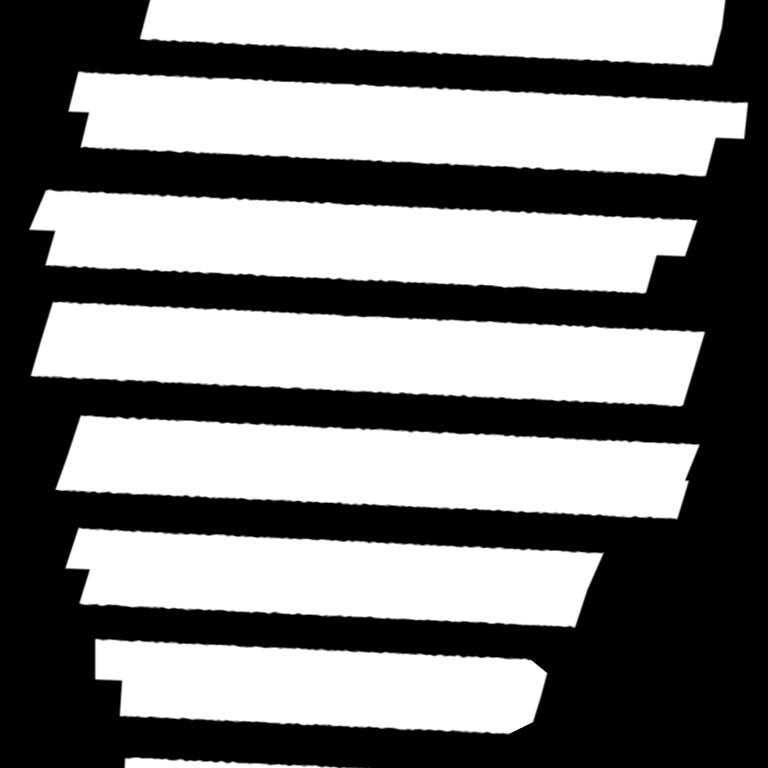
Write a Shadertoy shader that draws this pattern.

```glsl
// Eight tilted white bars stacked on black, each with its own slanted, stepped ends.
// The sheared height picks a bar; its upper and lower halves are bounded separately,
// and gradient noise roughens the long edges.

const int   BARS      = 8;
const float SLOPE     = 0.0463;   // fall of a bar per unit of width
const float FIRST_TOP = -0.0552;  // top of the first bar at the left border
const float PITCH     = 0.148;    // spacing of bar tops
const float HEIGHT    = 0.098;    // thickness of a bar
const float MARGIN    = 0.02;     // room above a bar for its nudge
const float SOFTNESS  = 0.0019;   // half width of the edge blend
const float ROUGHNESS = 0.0022;   // reach of the edge noise
const float GRAIN     = 130.0;    // noise cells across the canvas
const float CUT       = 0.026;    // depth of the cut corners
const int   CUT_BAR   = 6;
const vec3  INK       = vec3(0.0);
const vec3  PAPER     = vec3(1.0);

// Small vertical nudge of each bar
const float NUDGE[BARS] = float[BARS](
    0.0, -0.004, 0.004, 0.001, 0.0, -0.001, -0.006, -0.002);

// End positions: upper half top and bottom, lower half top and bottom
const vec4 LEFT_END[BARS] = vec4[BARS](
    vec4(0.208, 0.194, 0.194, 0.182),
    vec4(0.102, 0.089, 0.116, 0.105),
    vec4(0.060, 0.038, 0.072, 0.059),
    vec4(0.069, 0.053, 0.053, 0.040),
    vec4(0.105, 0.088, 0.088, 0.072),
    vec4(0.102, 0.085, 0.117, 0.103),
    vec4(0.124, 0.124, 0.159, 0.156),
    vec4(0.163, 0.160, 0.160, 0.156));
const vec4 RIGHT_END[BARS] = vec4[BARS](
    vec4(0.946, 0.940, 0.940, 0.927),
    vec4(0.974, 0.969, 0.932, 0.919),
    vec4(0.908, 0.892, 0.855, 0.841),
    vec4(0.918, 0.904, 0.904, 0.889),
    vec4(0.911, 0.892, 0.897, 0.882),
    vec4(0.786, 0.765, 0.765, 0.749),
    vec4(0.717, 0.704, 0.704, 0.689),
    vec4(0.700, 0.690, 0.690, 0.680));

vec2 randomGradient(vec2 cell) {
    vec3 h = fract(cell.xyx * vec3(0.1031, 0.1030, 0.0973));
    h += dot(h, h.yzx + 33.33);
    float angle = 6.2832 * fract((h.x + h.y) * h.z);
    return vec2(cos(angle), sin(angle));
}

float gradientNoise(vec2 p) {
    vec2 i = floor(p), f = fract(p);
    vec2 u = f * f * (3.0 - 2.0 * f);
    vec2 e = vec2(0.0, 1.0);
    float a = dot(randomGradient(i), f);
    float b = dot(randomGradient(i + e.yx), f - e.yx);
    float c = dot(randomGradient(i + e.xy), f - e.xy);
    float d = dot(randomGradient(i + e.yy), f - e.yy);
    return mix(mix(a, b, u.x), mix(c, d, u.x), u.y);
}

float coverage(float dist, float soft) {
    return 1.0 - smoothstep(-soft, soft, dist);
}

float barMask(vec2 p, float soft) {
    // Select the bar in sheared space
    float sheared = p.y - SLOPE * p.x;
    float row = floor((sheared - FIRST_TOP + MARGIN) / PITCH);
    int bar = clamp(int(row), 0, BARS - 1);
    float depth = sheared - FIRST_TOP - float(bar) * PITCH - NUDGE[bar];

    // Long edges with a fine grain
    float band = abs(depth - 0.5 * HEIGHT) - 0.5 * HEIGHT;
    band += ROUGHNESS * gradientNoise(p * GRAIN);

    // Slanted ends of both halves
    float v = clamp(depth / HEIGHT, 0.0, 1.0);
    float split = mix(0.54, 0.48, p.x);
    float upperT = v / split;
    float lowerT = (v - split) / (1.0 - split);
    vec4 l = LEFT_END[bar], r = RIGHT_END[bar];
    vec2 left  = vec2(mix(l.x, l.y, upperT), mix(l.z, l.w, lowerT));
    vec2 right = vec2(mix(r.x, r.y, upperT), mix(r.z, r.w, lowerT));

    // Cut corners on one right end
    if (bar == CUT_BAR) right -= CUT * max(abs(v - 0.5) - 0.33, 0.0) / 0.17;

    // Join the halves across the step
    vec2 ends = max(left - p.x, p.x - right);
    float lower = smoothstep(-soft, soft, (v - split) * HEIGHT);
    float body = mix(coverage(ends.x, soft), coverage(ends.y, soft), lower);
    return body * coverage(band, soft);
}

void mainImage(out vec4 fragColor, in vec2 fragCoord) {
    vec2 uv = fragCoord / iResolution.xy;
    float pixel = 1.0 / min(iResolution.x, iResolution.y);
    float mask = barMask(vec2(uv.x, 1.0 - uv.y), max(SOFTNESS, 0.75 * pixel));
    fragColor = vec4(mix(INK, PAPER, mask), 1.0);
}
```
